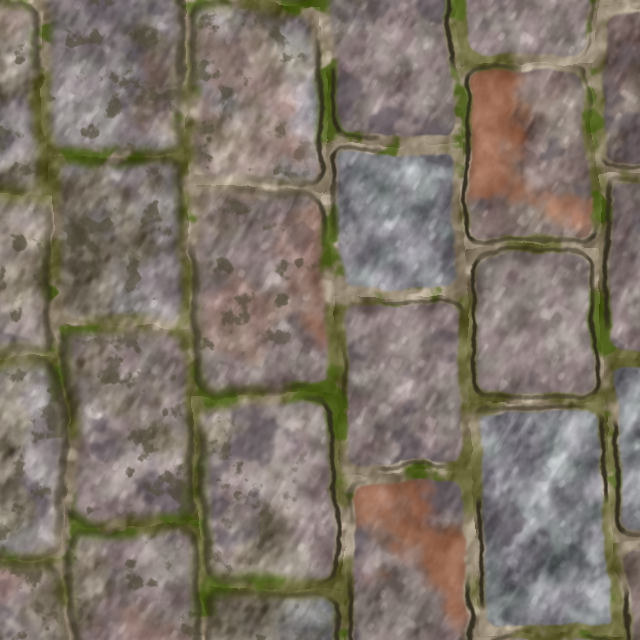
Reproduce this texture procedurally as a Shadertoy shader.

```glsl
// Old cobbled paving: leaning columns of rough mauve and blue-grey setts.
// Each sett is a rounded box in a jittered column; layered noise adds the
// grain, sandy joints, moss, dark cracks, rust stains and worn patches.

float hash(vec2 p) {
    vec3 q = fract(vec3(p.xyx) * 0.1031);
    q += dot(q, q.yzx + 33.33);
    return fract((q.x + q.y) * q.z);
}

float noise(vec2 p) {
    vec2 i = floor(p), f = fract(p);
    f = f * f * f * (f * (f * 6.0 - 15.0) + 10.0);
    return mix(mix(hash(i), hash(i + vec2(1, 0)), f.x),
               mix(hash(i + vec2(0, 1)), hash(i + vec2(1, 1)), f.x), f.y);
}

float fbm(vec2 p) {
    float sum = 0.0, amp = 0.533;
    for (int i = 0; i < 4; i++) {
        sum += amp * noise(p);
        p = mat2(0.8, 0.6, -0.6, 0.8) * p * 2.03 + 17.3;
        amp *= 0.5;
    }
    return sum;
}

// Height of the joint below a given row, in row units
float jointHeight(float column, float row) {
    return row + 0.3 * hash(vec2(column + 31.0, row + 57.0));
}

void mainImage(out vec4 fragColor, in vec2 fragCoord) {
    vec2 uv = fragCoord / iResolution.y;

    // Lean the columns and roughen every outline
    vec2 p = uv + vec2(0.04 * (uv.y - 0.5) - 0.09, 0.0);
    p += 0.022 * (vec2(noise(uv * 6.0 + 3.0), noise(uv * 6.0 + 41.0)) - 0.5);
    p += 0.016 * (vec2(fbm(uv * 26.0 + 9.0), fbm(uv * 26.0 + 70.0)) - 0.5);

    // Find the sett: column first, then the row between two jittered joints
    vec2 pitch = vec2(0.214, 0.29);
    float column = floor(p.x / pitch.x);
    float y = p.y / pitch.y + hash(vec2(column + 11.0, 4.0));
    float row = floor(y);
    if (y < jointHeight(column, row)) row -= 1.0;
    float low = jointHeight(column, row), high = jointHeight(column, row + 1.0);
    vec2 id = vec2(column + 20.0, row + 20.0);

    // Signed distance to the rounded sett
    vec2 local = vec2(p.x - (column + 0.5) * pitch.x, (y - 0.5 * (low + high)) * pitch.y);
    vec2 halfSize = 0.5 * vec2(pitch.x, (high - low) * pitch.y);
    halfSize -= vec2(0.013, 0.012) + 0.005 * hash(id + 8.0);
    float radius = 0.018;
    vec2 q = abs(local) - halfSize + radius;
    float d = length(max(q, 0.0)) + min(max(q.x, q.y), 0.0) - radius;

    // The left side is softer and more weathered
    float worn = 1.0 - smoothstep(0.42, 0.58, uv.x + 0.12 * (noise(uv * 5.0) - 0.5));

    // Grain, slightly stretched along a diagonal
    vec2 g = mat2(0.87, 0.5, -0.5, 0.87) * uv * vec2(1.0, 0.85);
    float coarse = fbm(g * 24.0 + id * 3.7) - 0.5;
    float fine = noise(g * vec2(125.0, 80.0)) - 0.5;
    float fleck = smoothstep(0.68, 0.95, noise(g * vec2(95.0, 65.0) + 50.0));
    float broad = fbm(uv * 9.0 + 23.0);

    // Sett colours
    float kind = hash(id + 2.0);
    float blue = smoothstep(0.72, 0.74, kind) * (1.0 - 0.6 * worn);
    vec3 stone = vec3(0.545, 0.495, 0.485);
    stone = mix(stone, vec3(0.47, 0.41, 0.385), 1.0 - smoothstep(0.13, 0.15, kind));
    stone = mix(stone, vec3(0.53, 0.535, 0.55), blue);
    stone += 0.05 * (hash(id + 5.0) - 0.5) + 0.02 * worn;
    stone += (0.42 + 0.18 * blue) * coarse + 0.12 * fine + 0.09 * fleck;
    stone += vec3(0.03, -0.01, 0.02) * (noise(uv * 30.0 + 80.0) - 0.5);
    float stain = smoothstep(0.6, 0.74, fbm(uv * 13.0 + 140.0));
    stone = mix(stone, vec3(0.33, 0.30, 0.33) + 0.1 * fine, 0.6 * stain);
    float rust = step(0.8, hash(id + 14.0)) * smoothstep(0.48, 0.68, fbm(uv * 8.0 + 61.0));
    stone = mix(stone, vec3(0.64, 0.41, 0.29) + 0.3 * coarse, 0.75 * rust * (1.0 - 0.7 * worn));
    stone *= 1.0 - 0.1 * smoothstep(-0.02, 0.0, d);

    // Sandy joints with pale grit and moss
    vec3 joint = vec3(0.56, 0.51, 0.43) + 0.4 * coarse + 0.13 * fine;
    joint += 0.13 * smoothstep(0.7, 0.9, noise(uv * 45.0 + 12.0));
    float mossNoise = fbm(uv * 12.0 + 200.0);
    vec3 moss = vec3(0.37, 0.37, 0.18) + 0.35 * coarse + 0.1 * fine;
    joint = mix(joint, moss, 0.85 * smoothstep(0.42, 0.6, mossNoise));
    float lush = smoothstep(0.58, 0.68, fbm(uv * 15.0 + 310.0));
    joint = mix(joint, vec3(0.28, 0.36, 0.08) + 0.25 * coarse, 0.85 * lush);

    // Dark cracks, strongest along the upright sides
    float side = smoothstep(-0.01, 0.012, q.x - q.y);
    float crackWidth = mix(0.0055, 0.010, worn);
    float crack = 1.0 - smoothstep(0.2 * crackWidth, crackWidth, abs(d - 0.006));
    crack *= smoothstep(0.38, 0.56, noise(uv * vec2(9.0, 7.0) + id * 5.1));
    crack *= mix(0.5, 0.95, side) * mix(1.0, 0.65, worn);
    joint = mix(joint, vec3(0.19, 0.17, 0.12), crack);

    // Worn setts gather dirt, moss and loose grit
    float dirt = worn * smoothstep(0.48, 0.68, broad);
    stone = mix(stone, vec3(0.50, 0.465, 0.38) + 0.65 * coarse + 0.2 * fine, 0.65 * dirt);
    float pit = worn * smoothstep(0.62, 0.76, fbm(uv * 34.0 + 400.0));
    stone = mix(stone, vec3(0.30, 0.28, 0.21), 0.65 * pit);

    float softness = mix(0.0035, 0.011, worn);
    vec3 color = mix(stone, joint, smoothstep(-softness, softness, d));
    fragColor = vec4(clamp(color, 0.0, 1.0), 1.0);
}
```
